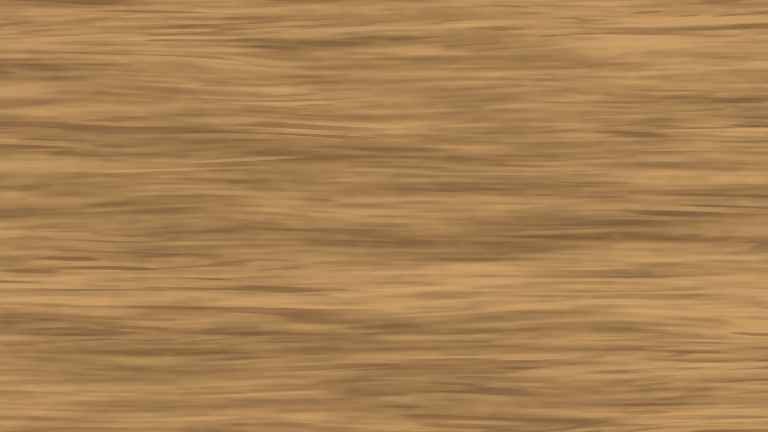
This texture is drawn by a Shadertoy shader. Its source:

```glsl
#define DARK_WOOD   vec3(0.55, 0.42, 0.265)
#define LIGHT_WOOD  vec3(0.75, 0.58, 0.375)
#define DARK_FIBRE  vec3(0.43, 0.31, 0.21)
#define PALE_FIBRE  vec3(0.82, 0.64, 0.43)
#define MID_TONE    0.51
#define CONTRAST    1.0
#define WAVE_HEIGHT 0.004
#define BAND_SCALE  vec2(1.1, 11.0)
#define GRAIN_SCALE vec2(2.4, 42.0)
#define FIBRE_SCALE vec2(5.0, 95.0)

float hash(vec2 p) {
    vec3 q = fract(p.xyx * vec3(0.1031, 0.1030, 0.0973));
    q += dot(q, q.yzx + 33.33);
    return fract((q.x + q.y) * q.z);
}

// One row of smooth random values, shifted so that rows do not line up
float rowNoise(float x, float row) {
    x += 17.0 * hash(vec2(row, 91.0));
    float cell = floor(x);
    float f = smoothstep(0.0, 1.0, x - cell);
    return mix(hash(vec2(cell, row)), hash(vec2(cell + 1.0, row)), f);
}

float streaks(vec2 p, float seed) {
    p += seed * vec2(7.3, 53.0) + 100.0;
    float row = floor(p.y);
    float f = smoothstep(0.0, 1.0, p.y - row);
    return mix(rowNoise(p.x, row), rowNoise(p.x, row + 1.0), f);
}

// Gentle layered waves that tilt the grain
vec2 bendGrain(vec2 p) {
    float wave = sin(p.x * 2.3 + p.y * 7.0)
               + 0.6 * sin(p.x * 4.7 - p.y * 13.0 + 1.7)
               + 0.3 * sin(p.x * 9.1 + p.y * 29.0 + 4.1);
    float drift = streaks(p * vec2(3.0, 14.0), 1.0) - 0.5;
    return p + vec2(0.0, WAVE_HEIGHT * wave + 0.014 * drift);
}

// Thin fibres at a slight slope, gathered in patches
float fibres(vec2 p, float slope, vec2 scale, float seed) {
    float patchMask = smoothstep(0.4, 0.75, streaks(p * vec2(1.8, 13.0), seed));
    p.y += slope * p.x;
    float line = smoothstep(0.62, 0.85, streaks(p * scale, seed + 1.0));
    return patchMask * line;
}

void mainImage(out vec4 fragColor, in vec2 fragCoord) {
    vec2 uv = fragCoord / iResolution.y;
    vec2 p = bendGrain(uv);

    // Bands, grain and fine fibres
    float tone = 0.60 * (streaks(p * BAND_SCALE, 2.0) - 0.5)
               + 0.60 * (streaks(p * GRAIN_SCALE, 3.0) - 0.5)
               + 0.62 * (streaks(p * FIBRE_SCALE, 4.0) - 0.5)
               + 0.55 * (streaks(p * FIBRE_SCALE * 1.8, 5.0) - 0.5)
               + 0.22 * (streaks(p * vec2(34.0, 120.0), 6.0) - 0.5);

    // The board lightens towards its right end
    float rightGlow = 0.14 * smoothstep(1.2, 1.8, uv.x);
    tone = MID_TONE + CONTRAST * tone + rightGlow;
    vec3 color = mix(DARK_WOOD, LIGHT_WOOD, clamp(tone, -0.15, 1.15));

    // Brown and pale fibres
    color = mix(color, DARK_FIBRE, 0.50 * fibres(p, 0.02, vec2(5.0, 120.0), 7.0));
    color = mix(color, DARK_FIBRE, 0.35 * fibres(p, -0.05, vec2(9.0, 150.0), 13.0));
    color = mix(color, PALE_FIBRE, 0.55 * fibres(p, -0.03, vec2(4.0, 110.0), 10.0));

    fragColor = vec4(color, 1.0);
}
```
